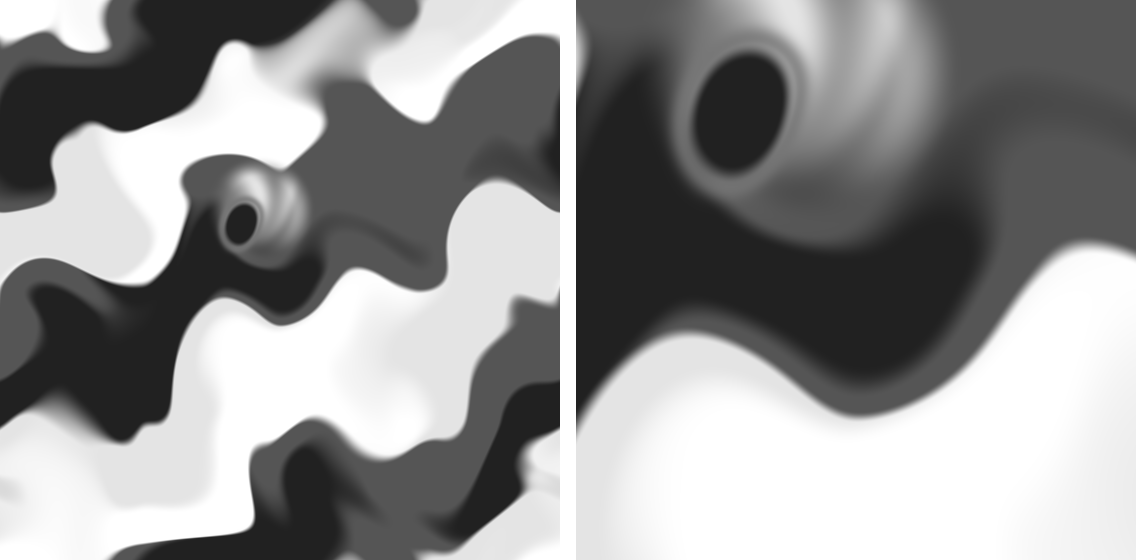
Left, the full canvas; right, a detail of the centre.
Reproduce this pattern procedurally as a WebGL 2 fragment shader.

```glsl
#version 300 es
precision highp float;

uniform vec2 u_resolution;
out vec4 outColor;

#define TAU 6.28319
#define BLACK 0.13
#define CHARCOAL 0.335
#define SILVER 0.895
#define WHITE 1.0
#define FLOW_STEPS 3
#define FLOW_STRENGTH 0.006
#define SHARP_EDGE 0.028
#define SOFT_EDGE 0.15
#define EYE_CENTER vec2(0.43, 0.60)
#define EYE_RADIUS 0.029
#define EYE_TWIST 1.6

// Gradient noise that wraps after "period" cells
vec2 gradientAt(vec2 cell, float period, float seed) {
    cell = mod(cell, period);
    float angle = TAU * fract(sin(dot(cell, vec2(12.71, 31.17)) + seed * 7.47) * 4375.85);
    return vec2(cos(angle), sin(angle));
}

float noise(vec2 p, float period, float seed) {
    p *= period;
    vec2 cell = floor(p);
    vec2 f = p - cell;
    vec2 blend = f * f * f * (f * (f * 6.0 - 15.0) + 10.0);
    vec2 e = vec2(1.0, 0.0);
    float a = dot(gradientAt(cell, period, seed), f);
    float b = dot(gradientAt(cell + e.xy, period, seed), f - e.xy);
    float c = dot(gradientAt(cell + e.yx, period, seed), f - e.yx);
    float d = dot(gradientAt(cell + e.xx, period, seed), f - e.xx);
    return mix(mix(a, b, blend.x), mix(c, d, blend.x), blend.y);
}

// A whole-number shear stretches features up to the right and still wraps
vec2 slanted(vec2 p) {
    return vec2(p.x - p.y, p.y);
}

// Swirling displacement along the curl of a noise potential
vec2 flow(vec2 p) {
    vec2 e = vec2(0.002, 0.0);
    for (int i = 0; i < FLOW_STEPS; i++) {
        float dx = noise(p + e.xy, 4.0, 1.0) - noise(p - e.xy, 4.0, 1.0);
        float dy = noise(p + e.yx, 4.0, 1.0) - noise(p - e.yx, 4.0, 1.0);
        p += FLOW_STRENGTH * vec2(dy, -dx) / (2.0 * e.x);
    }
    return p;
}

float edge(float field, float softness) {
    float width = max(softness, fwidth(field));
    return smoothstep(-width, width, field);
}

void main() {
    vec2 uv = gl_FragCoord.xy / u_resolution;

    // Local vortex
    vec2 toEye = fract(uv - EYE_CENTER + 0.5) - 0.5;
    float turn = EYE_TWIST * exp(-dot(toEye, toEye) / 0.005);
    mat2 spin = mat2(cos(turn), sin(turn), -sin(turn), cos(turn));
    vec2 p = flow(uv + spin * toEye - toEye);
    vec2 s = slanted(p);

    // Slanted light and dark masses, then the tones inside each
    float mass = -0.015 + 0.24 * cos(TAU * (p.x - 2.0 * p.y) + 0.5)
               + 0.7 * noise(s, 2.0, 2.0) + 0.3 * noise(p, 4.0, 3.0)
               + 0.16 * noise(p, 8.0, 11.0);
    float darkField = 0.06 - 0.2 * sin(TAU * p.x)
                    + 0.7 * noise(s, 3.0, 4.0) + 0.25 * noise(p, 6.0, 5.0);
    float lightField = -0.03 + 0.2 * cos(TAU * (2.0 * p.x - p.y) + 0.6)
                     + 0.7 * noise(s, 3.0, 6.0) + 0.25 * noise(p, 5.0, 7.0);

    // Edges drift between crisp and blurred
    float blur = smoothstep(0.08, 0.5, noise(uv, 4.0, 8.0));
    float softness = mix(SHARP_EDGE, SOFT_EDGE, blur);
    float dark = mix(BLACK, CHARCOAL, edge(darkField, softness * 2.0));
    float light = mix(SILVER, WHITE, edge(lightField, softness * 2.6));
    float tone = mix(dark, light, edge(mass, softness));

    // Grey smear beside the vortex, a pale rim and a dark eye
    vec2 toSmear = toEye - vec2(0.035, 0.025);
    float smear = smoothstep(0.3, 0.65, exp(-dot(toSmear, toSmear) / 0.008));
    float streak = 0.52 + 0.5 * noise(p, 10.0, 9.0) + 2.2 * dot(toEye, vec2(0.8, 0.6));
    tone = mix(tone, clamp(streak, BLACK, SILVER), smear);
    float radius = length(toEye * mat2(1.0, -0.2, 0.1, 0.85))
                 + 0.012 * noise(uv, 12.0, 10.0);
    float rim = (radius - EYE_RADIUS - 0.006) / 0.006;
    tone = mix(tone, 0.46, 0.8 * exp(-rim * rim));
    tone = mix(BLACK, tone, smoothstep(-0.004, 0.004, radius - EYE_RADIUS));

    outColor = vec4(vec3(tone), 1.0);
}
```
